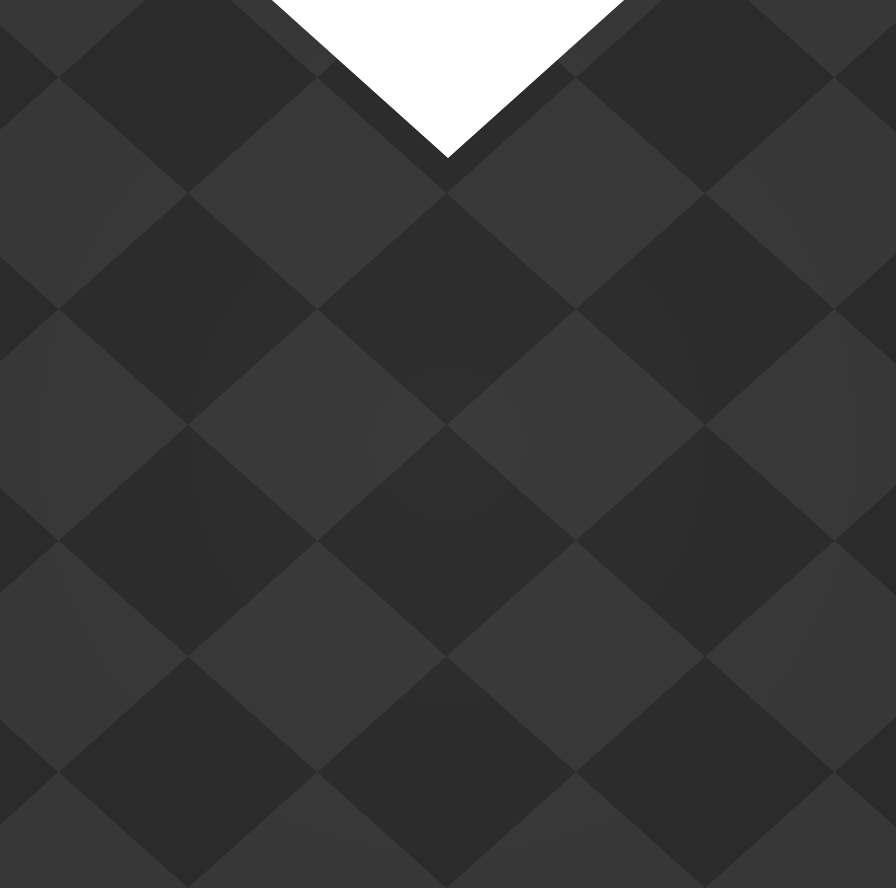
Reproduce this pattern procedurally as a WebGL 1 fragment shader.

```glsl
precision mediump float;
// Two-tone charcoal harlequin: a lattice of dark diamonds on a lighter ground,
// a faint radial glow from the centre, and a white wedge pointing down from
// the top edge. Diamonds and wedge are distance tests in canvas fractions.

uniform vec2 u_resolution;

#define PERIOD vec2(0.2886, 0.2608)       // diamond width and height
#define LATTICE_ORIGIN vec2(0.4983, 0.1304) // centre of one dark diamond
#define DARK_GRAY 0.169
#define LIGHT_GRAY 0.216
#define GLOW 0.010                        // extra brightness at the centre
#define GLOW_RADIUS 0.62
#define WEDGE_TIP vec2(0.5, 0.822)
#define WEDGE_SIZE vec2(0.1966, 0.178)    // half width at top, depth
#define WEDGE_COLOR vec3(1.0)

// Coverage of the inside (d < 0), softened over about one pixel.
// unitSize is the canvas fraction spanned by one unit of d along each axis.
float coverage(float d, vec2 unitSize) {
  float pixel = length(1.0 / (unitSize * u_resolution));
  return 1.0 - smoothstep(-0.5 * pixel, 0.5 * pixel, d);
}

// Repeated diamonds whose corners touch; the gaps form the light diamonds.
float darkDiamonds(vec2 uv) {
  vec2 cell = fract((uv - LATTICE_ORIGIN) / PERIOD + 0.5) - 0.5;
  return coverage(abs(cell.x) + abs(cell.y) - 0.5, PERIOD);
}

// Open triangle widening upwards from its tip.
float wedge(vec2 uv) {
  vec2 q = (uv - WEDGE_TIP) / WEDGE_SIZE;
  return coverage(abs(q.x) - q.y, WEDGE_SIZE);
}

void main() {
  vec2 uv = gl_FragCoord.xy / u_resolution;

  // Checkered ground
  float gray = mix(LIGHT_GRAY, DARK_GRAY, darkDiamonds(uv));

  // Soft central light
  vec2 fromCentre = (uv - 0.5) * vec2(u_resolution.x / u_resolution.y, 1.0);
  gray += GLOW * (1.0 - smoothstep(0.0, GLOW_RADIUS, length(fromCentre)));

  // White wedge on top
  vec3 color = mix(vec3(gray), WEDGE_COLOR, wedge(uv));
  gl_FragColor = vec4(color, 1.0);
}
```
